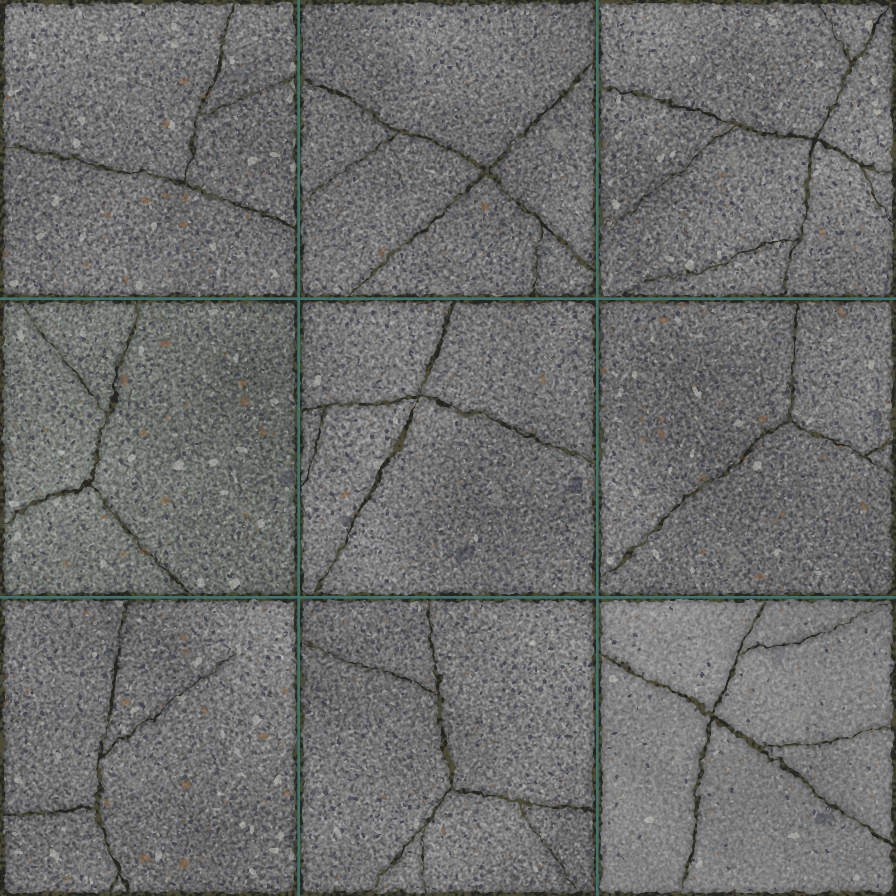
Reproduce this texture procedurally as a WebGL 2 fragment shader.

```glsl
#version 300 es
precision highp float;
// Cracked concrete paving slabs, three by three, with mossy joints and thin teal seams.

#define SLABS 3.0          // slabs across and down
#define SEAM 0.0042        // half width of the teal seam, in slabs
#define JOINT 0.013        // inset of the slab edge
#define CRACK 0.0058       // half width of a main crack
#define GRAIN 0.31         // strength of the fine grain
#define WOBBLE 0.035       // waviness of the cracks
#define SEED 4.0           // picks the crack layout

uniform vec2 u_resolution;
out vec4 fragColor;

const float TAU = 6.2832;
const vec3 CONCRETE = vec3(0.462, 0.458, 0.458);
const vec3 SOIL = vec3(0.13, 0.13, 0.115);
const vec3 MOSS = vec3(0.29, 0.29, 0.21);
const vec3 SLATE = vec3(0.22, 0.23, 0.28);
const vec3 PALE = vec3(0.66, 0.66, 0.64);
const vec3 RUST = vec3(0.50, 0.40, 0.31);
const vec3 TEAL = vec3(0.26, 0.46, 0.43);

vec2 hash2(vec2 p) {
  vec3 q = fract(p.xyx * vec3(0.1031, 0.1030, 0.0973));
  q += dot(q, q.yzx + 33.33);
  return fract((q.xx + q.yz) * q.zy);
}

float corner(vec2 cell, vec2 offset) {
  return dot(hash2(cell) * 2.0 - 1.0, offset);
}

float noise(vec2 p) {
  vec2 i = floor(p), f = fract(p), e = vec2(1.0, 0.0);
  vec2 u = f * f * f * (f * (f * 6.0 - 15.0) + 10.0);
  return mix(mix(corner(i, f), corner(i + e, f - e), u.x),
             mix(corner(i + e.yx, f - e.yx), corner(i + 1.0, f - 1.0), u.x), u.y);
}

mat2 turn(float a) {
  return mat2(cos(a), sin(a), -sin(a), cos(a));
}

// Scattered lumpy stones: x = coverage, y = random tone
vec2 stones(vec2 p, float freq, float density, float size, float px) {
  p *= freq;
  float lump = 0.8 * size * noise(p * 1.2 / size);
  vec2 result = vec2(0.0);
  for (int n = 0; n < 9; n++) {
    vec2 cell = floor(p) + vec2(n % 3, n / 3) - 1.0;
    vec2 h = hash2(cell + freq), k = hash2(cell + freq + 57.3);
    if (k.x > density) continue;
    vec2 q = turn(TAU * k.y) * (p - cell - 0.1 - 0.8 * h);
    float radius = size * mix(0.45, 1.0, k.x / density);
    float d = length(q * vec2(1.0, 1.2 + 0.8 * h.y)) + lump - radius;
    float cover = 1.0 - smoothstep(-px * freq * 0.6, px * freq * 0.6, d);
    if (cover > result.x) result = vec2(cover, h.x);
  }
  return result;
}

// Distance to a tapering segment, less its half width
float segment(vec2 p, vec2 a, vec2 dir, float len, float width, float taper) {
  float t = clamp(dot(p - a, dir), 0.0, len);
  return length(p - a - dir * t) - width * (1.0 - taper * t / len);
}

// Cracks fan out from one junction; some fork into finer ones
float cracks(vec2 p, vec2 slab, vec2 q) {
  p += WOBBLE * vec2(noise(q * 5.0), noise(q * 5.0 + 31.0));
  p += 0.018 * vec2(noise(q * 22.0), noise(q * 22.0 + 71.0));
  p += 0.008 * vec2(noise(q * 57.0), noise(q * 57.0 + 43.0));
  float width = CRACK * max(0.35, 1.0 + 1.4 * noise(q * 13.0) + 1.2 * noise(q * 41.0));
  vec2 key = slab * 11.0 + SEED;
  vec2 junction = 0.5 + 0.5 * (hash2(key) - 0.5);
  float start = TAU * hash2(key + 3.0).x;
  float arms = 3.0 + step(0.55, hash2(key + 5.0).y);
  float d = length(p - junction) - 1.8 * width;
  for (float k = 0.0; k < arms; k++) {
    vec2 h = hash2(key + 20.0 + k * 7.0), j = hash2(key + 90.0 + k * 5.0);
    float angle = start + TAU * (k + 0.45 * (h.x - 0.5)) / arms;
    vec2 dir = vec2(cos(angle), sin(angle));
    d = min(d, segment(p, junction, dir, 1.4, width, 0.4));
    if (h.y > 0.45) {
      vec2 fork = junction + dir * mix(0.13, 0.32, j.x);
      float side = angle + sign(j.y - 0.5) * mix(0.6, 1.1, j.x);
      d = min(d, segment(p, fork, vec2(cos(side), sin(side)), 0.3 + 0.5 * h.y, 0.65 * width, 0.7));
    }
  }
  return d;
}

void main() {
  vec2 grid = gl_FragCoord.xy / u_resolution * SLABS;
  float px = SLABS / min(u_resolution.x, u_resolution.y);
  vec2 slab = floor(grid), p = fract(grid), q = p + slab * 7.0 + 3.0;
  vec2 vary = hash2(slab * 5.0 + 2.0);
  float smoothSlab = float(slab == vec2(2.0, 0.0));
  float algae = float(slab == vec2(0.0, 1.0));
  float pebbly = mix(0.25, 1.0, abs(slab.x - 1.0)) * (1.0 - 0.8 * smoothSlab);

  // Concrete: slab tone, soft stains and fine grain on turned axes
  float tone = 0.05 * (vary.x - 0.5) + 0.02 * smoothSlab + 0.15 * noise(q * 1.7) + 0.05 * noise(q * 6.0);
  float grain = 0.7 * noise(turn(0.6) * q * 59.0) + 0.8 * noise(turn(1.1) * q * 103.0);
  tone += GRAIN * mix(1.0, 0.65, smoothSlab) * grain;
  vec3 color = (CONCRETE + tone) * mix(vec3(1.0), vec3(0.95, 0.995, 0.95), algae);

  // Aggregate, from fine chips to large stones
  vec2 chip = stones(q, 38.0, mix(0.36, 0.08, smoothSlab), 0.36, px);
  color = mix(color, SLATE + 0.1 * chip.y, 0.85 * chip.x);
  vec2 speck = stones(q + 1.7, 37.0, 0.22, 0.25, px);
  color = mix(color, mix(PALE, RUST, step(0.8, speck.y)), 0.75 * speck.x);
  vec2 pebble = stones(q + 4.1, 15.0, 0.2 * pebbly, 0.28, px);
  color = mix(color, mix(PALE, RUST, step(0.75, pebble.y)) + 0.4 * tone, 0.8 * pebble.x);
  vec2 stone = stones(q + 2.3, 5.0, 0.08, 0.2, px);
  color = mix(color, mix(SLATE, PALE * 0.85, stone.y) + 0.4 * tone, 0.6 * stone.x);

  // Worn edges, joints and cracks filled with soil and moss
  vec2 box = abs(p - 0.5) - (0.5 - JOINT - 0.02);
  float edge = length(max(box, 0.0)) + min(max(box.x, box.y), 0.0) - 0.02;
  edge += 0.014 * noise(q * 16.0) + 0.012 * noise(q * 48.0);
  float gap = max(edge, -cracks(p, slab, q)) + 0.004 * noise(q * 83.0);
  color *= 1.0 - 0.15 * smoothstep(-0.025, 0.0, gap);
  float moss = noise(q * 9.0) + 1.3 * noise(turn(0.8) * q * 66.0);
  vec3 filling = mix(SOIL, MOSS, smoothstep(-0.35, 0.35, moss));
  color = mix(color, filling, 0.95 * smoothstep(-px * 0.7, px * 0.7, gap));

  // Seams between neighbouring slabs only
  vec2 line = round(grid);
  vec2 inner = step(0.5, line) * step(line, vec2(SLABS - 0.5));
  vec2 seam = inner * (1.0 - smoothstep(SEAM - px * 0.5, SEAM + px * 0.5, abs(grid - line)));
  color = mix(color, TEAL, 0.95 * max(seam.x, seam.y));
  fragColor = vec4(color, 1.0);
}
```
